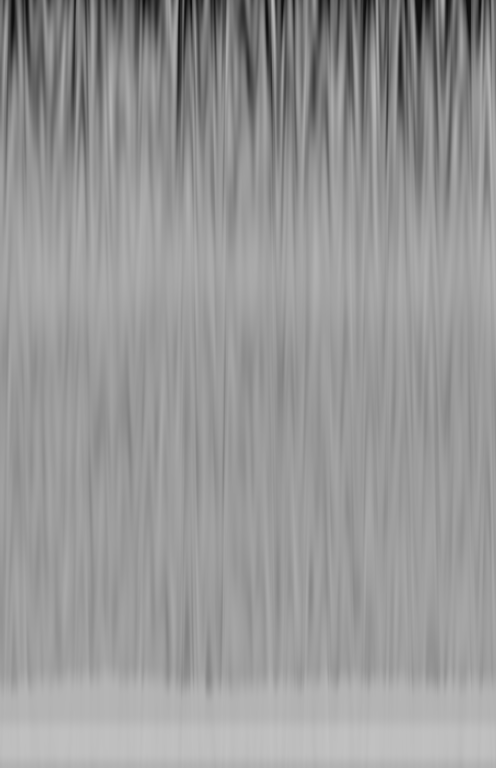
This texture is drawn by a WebGL 1 fragment shader. Its source:

```glsl
precision highp float;
// Grey sheet of soft vertical streaks: a dark ragged fringe along the top,
// a calm pale haze below it, a faintly brushed middle and a bright foot.
// Stretched gradient noise gives the streaks, a height profile sets the tone.

uniform vec2 u_resolution;

#define BASE_TONE 0.60
#define FRINGE_DARKNESS 0.26
#define FRINGE_REACH 0.105
#define FRINGE_CONTRAST 0.45
#define BODY_CONTRAST 0.075
#define HAZE_LIFT 0.055
#define FOOT_LIFT 0.085
#define FOOT_TOP 0.885
#define STREAK_DENSITY 125.0
#define STREAK_ROWS 7.0
#define MOTTLE 0.022

vec2 gradientAt(vec2 cell) {
  vec3 q = fract(cell.xyx * vec3(0.1031, 0.1030, 0.0973));
  q += dot(q, q.yzx + 33.33);
  float angle = 6.28318 * fract((q.x + q.y) * q.z);
  return vec2(cos(angle), sin(angle));
}

float gradientNoise(vec2 p) {
  vec2 cell = floor(p);
  vec2 f = p - cell;
  vec2 w = f * f * f * (f * (f * 6.0 - 15.0) + 10.0);
  vec2 e = vec2(1.0, 0.0);
  float a = dot(gradientAt(cell), f);
  float b = dot(gradientAt(cell + e.xy), f - e.xy);
  float c = dot(gradientAt(cell + e.yx), f - e.yx);
  float d = dot(gradientAt(cell + e.xx), f - e.xx);
  return mix(mix(a, b, w.x), mix(c, d, w.x), w.y);
}

// Sum of stretched octaves, each column shifted so rows do not line up
float streaks(vec2 p) {
  float shift = 2.5 * gradientNoise(vec2(p.x * 43.0, 7.3));
  vec2 scale = vec2(STREAK_DENSITY, STREAK_ROWS);
  float sum = 0.0;
  float weight = 1.0;
  for (int i = 0; i < 3; i++) {
    float k = float(i);
    sum += weight * gradientNoise(p * scale + vec2(17.37, 9.61 + shift) * (k + 1.0));
    scale *= vec2(0.52, 0.8);
    weight *= 0.7;
  }
  return sum;
}

float bump(float x, float centre, float width) {
  float d = (x - centre) / width;
  return exp(-d * d);
}

void main() {
  vec2 p = gl_FragCoord.xy / u_resolution.y;
  float depth = 1.0 - p.y;

  float mottle = gradientNoise(p * vec2(7.0, 9.0) + 3.7);
  float clump = gradientNoise(vec2(p.x * 14.0, 21.4));
  float streak = streaks(p);
  streak *= streak > 0.0 ? 0.8 : 1.1;

  // Height profile: fringe, haze, body and foot
  float reach = FRINGE_REACH * (1.0 + 0.8 * clump);
  float fringe = exp(-depth / reach);
  float haze = bump(depth, 0.345, 0.085);
  float wobble = 0.02 * gradientNoise(vec2(p.x * 5.0, 4.6)) + 0.012 * streak;
  float foot = smoothstep(FOOT_TOP - 0.02, FOOT_TOP + 0.02, depth + wobble);

  float tone = BASE_TONE + HAZE_LIFT * haze + FOOT_LIFT * foot;
  tone -= FRINGE_DARKNESS * fringe;
  tone += 0.018 * smoothstep(0.5, 0.8, depth);
  tone += 0.045 * smoothstep(0.93, 0.955, depth);
  tone -= 0.05 * smoothstep(0.98, 1.0, depth);
  tone += MOTTLE * mottle * (1.0 - 0.7 * foot);

  // Streaks are strong in the fringe and nearly vanish in the foot
  float ragged = exp(-pow(depth / 0.17, 1.5)) * (1.0 + 0.4 * clump);
  float body = BODY_CONTRAST * (1.0 - 0.45 * haze) * (1.0 - 0.75 * foot);
  body *= 1.0 - 0.8 * mottle;
  tone += streak * (FRINGE_CONTRAST * ragged + body);

  gl_FragColor = vec4(vec3(clamp(tone, 0.06, 0.8)), 1.0);
}
```
